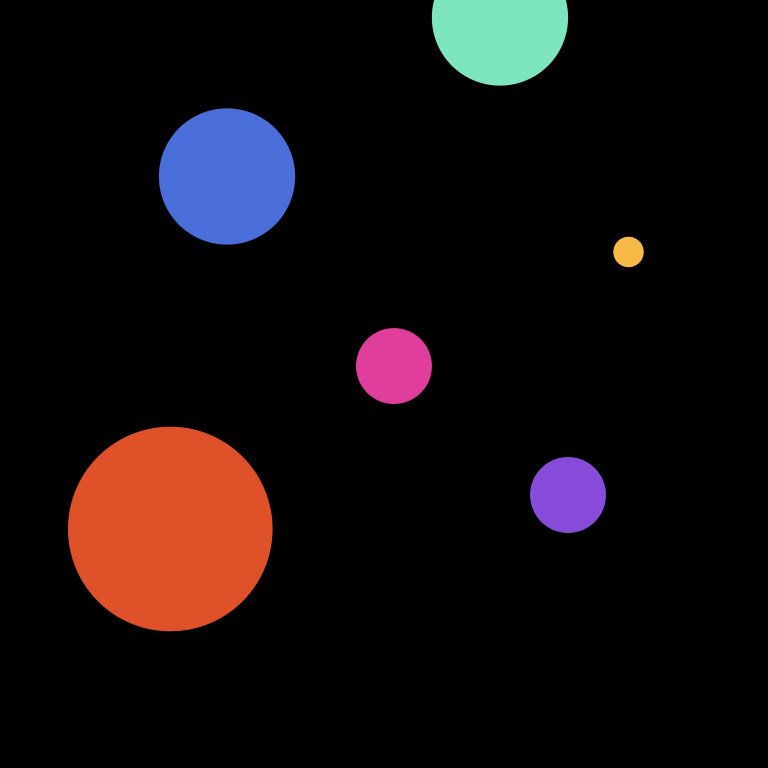
This background is drawn by a Shadertoy shader. Its source:

```glsl
const vec3 BACKGROUND = vec3(0.0);
const float EDGE_PIXELS = 1.3;
const int DISC_COUNT = 6;

// Disc layout: centre x, centre y, radius
const vec3 DISCS[DISC_COUNT] = vec3[](
    vec3(0.2217, 0.3112, 0.1332),
    vec3(0.2956, 0.7702, 0.0887),
    vec3(0.6510, 0.9772, 0.0887),
    vec3(0.5130, 0.5234, 0.0494),
    vec3(0.7396, 0.3555, 0.0494),
    vec3(0.8184, 0.6719, 0.0198)
);

const vec3 ORANGE = vec3(0.87, 0.318, 0.16);
const vec3 BLUE   = vec3(0.29, 0.435, 0.86);
const vec3 MINT   = vec3(0.49, 0.90, 0.75);
const vec3 PINK   = vec3(0.88, 0.24, 0.615);
const vec3 VIOLET = vec3(0.53, 0.30, 0.85);
const vec3 AMBER  = vec3(0.97, 0.73, 0.28);
const vec3 DISC_COLORS[DISC_COUNT] = vec3[](
    ORANGE, BLUE, MINT, PINK, VIOLET, AMBER
);

// Signed distance to a circle
float circleDistance(vec2 point, vec2 center, float radius) {
    return length(point - center) - radius;
}

// Antialiased coverage from a signed distance
float coverage(float dist, float edgeWidth) {
    return 1.0 - smoothstep(-0.5 * edgeWidth, 0.5 * edgeWidth, dist);
}

void mainImage(out vec4 fragColor, in vec2 fragCoord) {
    // Square canvas units, centred horizontally
    vec2 point = (fragCoord - 0.5 * iResolution.xy) / iResolution.y + 0.5;
    float edgeWidth = EDGE_PIXELS / iResolution.y;

    // Flat discs over the background
    vec3 color = BACKGROUND;
    for (int i = 0; i < DISC_COUNT; i++) {
        vec3 disc = DISCS[i];
        float dist = circleDistance(point, disc.xy, disc.z);
        color = mix(color, DISC_COLORS[i], coverage(dist, edgeWidth));
    }

    fragColor = vec4(color, 1.0);
}
```
